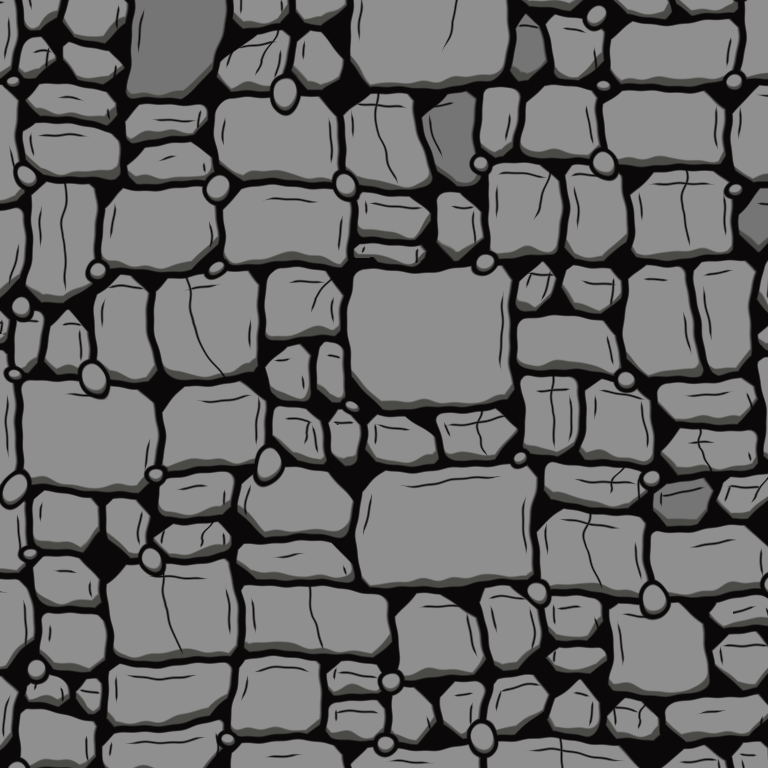
A Shadertoy shader for this texture:

```glsl
// Cartoon dry-stone wall: staggered grey blocks with black joints, chipped corners and ink strokes.
#define GRID vec2(6.1, 7.9)
#define JITTER 0.31
#define GAP 0.0043
#define SOFT 0.0015
#define INK 0.0012
#define SPLIT_CHANCE 0.46
#define PEBBLE_CHANCE 0.42
#define STONE_COLOR vec3(0.56)
#define DARK_STONE_COLOR vec3(0.46)
#define SHADOW_COLOR vec3(0.29, 0.29, 0.28)
#define JOINT_COLOR vec3(0.04, 0.03, 0.03)

vec2 hash2(vec2 p) {
    vec3 q = fract((p.xyx + 17.0) * vec3(0.1031, 0.1030, 0.0973));
    q += dot(q, q.yzx + 33.33);
    return fract((q.xx + q.yz) * q.zy);
}

float coverage(float d) { return smoothstep(-SOFT, SOFT, d); }

// Thin pen line around x = 0, tapering at both ends.
float stroke(float x, float along, float from, float to) {
    float taper = smoothstep(from, from + 0.14, along) * (1.0 - smoothstep(to - 0.14, to, along));
    return coverage(mix(-SOFT, INK, taper) - abs(x));
}

// Jittered lattice vertex; x places a vertical joint, y a horizontal one.
vec2 joint(vec2 v) { return (v + JITTER * (2.0 * hash2(v) - 1.0)) / GRID; }

// Pinwheel tiling: joints alternate direction, so no joint runs through.
vec4 cellRect(vec2 c) {
    vec2 a = joint(c), b = joint(c + vec2(1, 0));
    vec2 d = joint(c + vec2(0, 1)), e = joint(c + 1.0);
    return mod(c.x + c.y, 2.0) < 0.5 ? vec4(a.x, b.y, e.x, d.y) : vec4(d.x, a.y, b.x, e.y);
}

// Inner depth of a rounded, chamfered block; edge = distances to left, right, bottom, top.
float blockDepth(vec4 edge, vec2 id) {
    vec2 size = edge.xz + edge.yw;
    vec2 corner = step(edge.xz, edge.yw);
    vec2 rnd = hash2(id + 31.0 + corner * vec2(5, 11));
    float small = min(size.x, size.y);
    float radius = min(mix(0.010, 0.022, rnd.x), 0.4 * small);
    float chamfer = min(mix(0.008, 0.040, rnd.y * rnd.y), 0.45 * small);
    vec2 near = min(edge.xz, edge.yw);
    vec2 q = radius - near;
    float depth = radius - length(max(q, 0.0)) - min(max(q.x, q.y), 0.0);
    return min(depth, 0.707 * (near.x + near.y - chamfer)) - GAP;
}

void mainImage(out vec4 fragColor, in vec2 fragCoord) {
    vec2 p = fragCoord / iResolution.y;

    // Hand-drawn wobble from layered sines
    p += 0.006 * sin(p.yx * vec2(23, 19) + vec2(1, 4))
       + 0.002 * sin(p.yx * vec2(67, 58) + p * 21.0 + vec2(3, 0))
       + 0.0006 * sin(p.yx * vec2(170, 190));

    // Find the enclosing block and the nearest pebble wedged in a joint
    vec2 base = floor(p * GRID), id = base;
    vec4 rect = vec4(0), edge = vec4(1);
    float pebble = 1.0, pebbleLit = 1.0;
    for (int j = -1; j <= 1; j++)
    for (int i = -1; i <= 1; i++) {
        vec2 c = base + vec2(i, j);
        vec4 r = cellRect(c);
        if (all(greaterThanEqual(p, r.xy)) && all(lessThan(p, r.zw))) { rect = r; id = c; }
        vec2 rnd = hash2(c + 71.0);
        if (rnd.x < PEBBLE_CHANCE) {
            vec2 q = (p - r.xy) * mix(vec2(0.8, 1.1), vec2(1.1, 0.85), rnd.y);
            float radius = mix(0.007, 0.018, rnd.y * rnd.y);
            pebble = min(pebble, length(q) - radius);
            pebbleLit = min(pebbleLit, length(q - vec2(-0.001, 0.004)) - radius);
        }
    }
    edge = vec4(p.x - rect.x, rect.z - p.x, p.y - rect.y, rect.w - p.y);
    id *= 8.0;

    // Break some blocks into smaller ones along slanted cuts
    for (int k = 0; k < 2; k++) {
        vec2 size = edge.xz + edge.yw;
        vec2 rnd = hash2(id + 103.0 + float(k) * 7.0);
        if (rnd.x > SPLIT_CHANCE || max(size.x, size.y) < 0.10) continue;
        float share = mix(0.34, 0.66, rnd.y);
        float slant = 0.5 * (rnd.x / SPLIT_CHANCE - 0.5);
        bool wide = size.x > 1.1 * size.y;
        float cut = wide ? edge.x - share * size.x - slant * (edge.z - 0.5 * size.y)
                         : edge.z - share * size.y - 0.4 * slant * (edge.x - 0.5 * size.x);
        if (wide) { if (cut < 0.0) edge.y = -cut; else edge.x = cut; }
        else      { if (cut < 0.0) edge.w = -cut; else edge.z = cut; }
        id += (cut < 0.0 ? 1.0 : 2.0) * vec2(1.0 + float(k), 1);
    }

    // Block face with a ragged shadow along its foot
    vec2 size = edge.xz + edge.yw;
    vec2 uv = edge.xz / size;
    vec2 look = hash2(id + 211.0), pen = hash2(id + 307.0), crackRnd = hash2(id + 401.0);
    float depth = min(blockDepth(edge, id), pebble - 1.3 * GAP);
    float foot = 0.0075 + 0.0035 * sin(uv.x * 7.0 + look.x * 6.3) + 0.0015 * sin(p.x * 140.0);
    float lit = blockDepth(edge - vec4(0, 0.002, foot, 0), id);
    vec3 face = look.y > 0.965 ? DARK_STONE_COLOR : STONE_COLOR;
    vec3 color = mix(SHADOW_COLOR, face, coverage(lit));

    // Pen strokes beside the top and side edges
    float ink = 0.0;
    float bend = 0.002 * sin(uv.x * 5.0 + pen.x * 6.3) + 0.010 * pow(abs(2.0 * uv.x - 1.0), 6.0);
    if (pen.x < 0.85 && size.y > 0.045)
        ink = stroke(edge.w - 0.018 - 0.006 * pen.y - bend, uv.x, 0.08 + 0.25 * pen.y, 0.60 + 0.33 * look.x);
    float sway = 0.0015 * sin(uv.y * 6.0 + pen.y * 6.3);
    if (pen.y < 0.5 && size.x > 0.05)
        ink = max(ink, stroke(edge.x - 0.016 - sway, uv.y, 0.25 + 0.2 * look.x, 0.82));
    if (pen.y > 0.35 && size.x > 0.05)
        ink = max(ink, stroke(edge.y - 0.015 - sway, uv.y, 0.18, 0.50 + 0.35 * look.x));

    // Kinked cracks running down from the top
    if (crackRnd.x < 0.26 && size.x > 0.07) {
        float kink = 0.018 * abs(uv.y - 0.55) + 0.0015 * sin(uv.y * 16.0);
        float x = edge.x - size.x * mix(0.35, 0.65, crackRnd.y);
        x -= (crackRnd.y - 0.5) * 0.7 * (edge.z - 0.5 * size.y) + kink;
        ink = max(ink, stroke(x, uv.y, 0.5 * crackRnd.y - 0.15, 1.15));
    }
    color = mix(color, JOINT_COLOR, ink);

    // Joints, then pebbles on top
    color = mix(JOINT_COLOR, color, coverage(depth));
    vec3 pebbleColor = mix(STONE_COLOR, SHADOW_COLOR, coverage(pebbleLit));
    color = mix(color, pebbleColor, coverage(-pebble));
    fragColor = vec4(color, 1.0);
}
```
